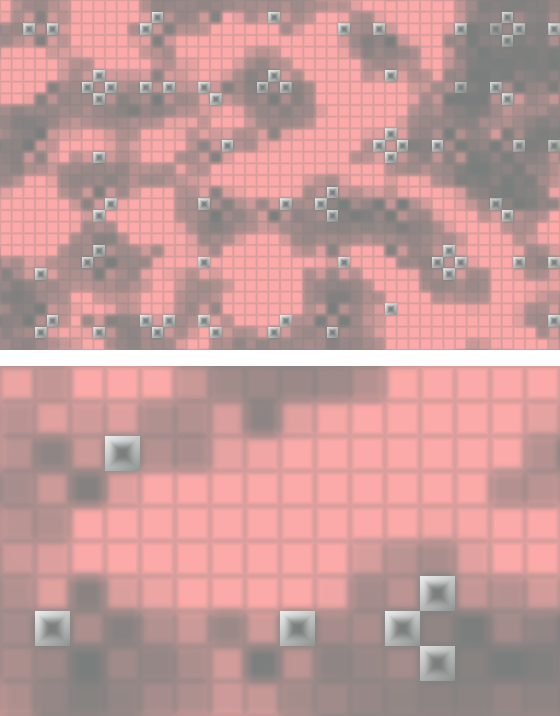
Top: the whole. Bottom: its middle third, enlarged.
Give the GLSL for this pattern, as a WebGL 2 fragment shader.

```glsl
#version 300 es
precision highp float;

uniform vec2 u_resolution;
out vec4 outColor;

const float ROWS = 30.0;               // cells per canvas height
const vec3 PINK = vec3(0.99, 0.668, 0.662);
const vec3 GREY = vec3(0.48, 0.495, 0.49);
const vec2 PATCH_SIZE = vec2(6.8, 4.9); // in cells
const float PATCH_LOW = 0.48;
const float PATCH_HIGH = 0.57;
const float PATCH_RAGGED = 0.06;
const vec2 SHADE_CENTER = vec2(43.0, 21.0);
const vec2 SHADE_RADIUS = vec2(5.5, 12.0);
const float MOTIF_PERIOD = 5.0;
const vec2 MOTIF_CENTER = vec2(3.0, 2.0);
const float ARM_DARKEN = 0.24;
const float CORNER_LIFT = 0.30;
const float TILE_CHANCE = 0.50;
const float JITTER = 0.18;
const float LINE_WIDTH = 0.18;
const float LINE_DEPTH = 0.27;

float hash(vec2 p) {
    return fract(sin(dot(p, vec2(127.1, 311.7))) * 43758.5453);
}

// Slope of a randomly turned unit gradient at a lattice corner
float slope(vec2 corner, vec2 offset) {
    float angle = 6.2832 * hash(corner);
    return dot(vec2(cos(angle), sin(angle)), offset);
}

float gradientNoise(vec2 p) {
    vec2 i = floor(p);
    vec2 f = fract(p);
    vec2 w = f * f * f * (f * (f * 6.0 - 15.0) + 10.0);
    vec2 x = vec2(1, 0);
    vec2 y = vec2(0, 1);
    float low = mix(slope(i, f), slope(i + x, f - x), w.x);
    float high = mix(slope(i + y, f - y), slope(i + 1.0, f - 1.0), w.x);
    return mix(low, high, w.y);
}

// Separate patches, with the shaded region held below the pink level
float terrain(vec2 cell) {
    float n = 0.5 + 0.64 * gradientNoise(cell / PATCH_SIZE + 7.3)
            + 0.16 * gradientNoise(cell / PATCH_SIZE * 2.3 + 19.1);
    n += PATCH_RAGGED * (hash(cell + 83.0) - 0.5);
    float d = length((cell - SHADE_CENTER) / SHADE_RADIUS);
    return n - 0.38 * (1.0 - smoothstep(0.5, 1.2, d));
}

float plateau(float height) {
    return smoothstep(PATCH_LOW, PATCH_HIGH, height);
}

// Steps from the nearest motif center, per axis
vec2 motifOffset(vec2 cell) {
    vec2 q = mod(cell - MOTIF_CENTER + 2.0, MOTIF_PERIOD) - 2.0;
    return abs(q);
}

bool isArm(vec2 cell) {
    vec2 d = motifOffset(cell);
    return abs(d.x + d.y - 1.0) < 0.1;
}

// Pinkness of one cell: 0 is grey, 1 is pink
float cellTone(vec2 cell) {
    float height = terrain(cell);
    float tone = mix(0.05, 0.43, smoothstep(0.08, 0.54, height));
    tone += JITTER * (hash(cell + 57.0) - 0.5);
    vec2 d = motifOffset(cell);
    if (isArm(cell)) tone -= ARM_DARKEN;
    else if (max(d.x, d.y) < 1.5) tone += CORNER_LIFT * smoothstep(0.0, 0.4, height);
    return clamp(mix(tone, 1.0, plateau(height)), 0.0, 1.0);
}

// Cell tones joined by soft, rounded borders
float blendedTone(vec2 p) {
    vec2 i = floor(p - 0.5);
    vec2 f = smoothstep(0.2, 0.8, fract(p - 0.5));
    float low = mix(cellTone(i), cellTone(i + vec2(1, 0)), f.x);
    float high = mix(cellTone(i + vec2(0, 1)), cellTone(i + vec2(1, 1)), f.x);
    return mix(low, high, f.y);
}

// Bevelled metal: dark middle, pale rim lit from the upper left
vec3 metalTile(vec2 q) {
    float rim = smoothstep(0.06, 0.42, max(abs(q.x), abs(q.y)));
    float light = dot(q, vec2(-0.14, 0.22));
    return GREY + rim * (0.26 + light);
}

void main() {
    vec2 p = gl_FragCoord.xy / u_resolution.y * ROWS;
    float pixel = ROWS / u_resolution.y;
    vec2 cell = floor(p);
    vec2 q = fract(p) - 0.5;

    // Soft cells with fine seams
    float tone = blendedTone(p);
    float edge = 0.5 - max(abs(q.x), abs(q.y));
    float seam = 1.0 - smoothstep(0.0, LINE_WIDTH, edge);
    tone *= 1.0 - LINE_DEPTH * seam;
    vec3 color = mix(GREY, PINK, tone);

    // Metal tiles on some motif arms outside the pink patches
    float height = terrain(cell);
    if (isArm(cell) && plateau(height) < 0.6 && hash(cell + 11.3) < TILE_CHANCE) {
        float cover = smoothstep(0.0, pixel, edge + 0.5 * pixel);
        cover *= mix(0.45, 1.0, smoothstep(0.0, 0.3, height));
        color = mix(color, metalTile(q), cover);
    }

    outColor = vec4(color, 1.0);
}
```
